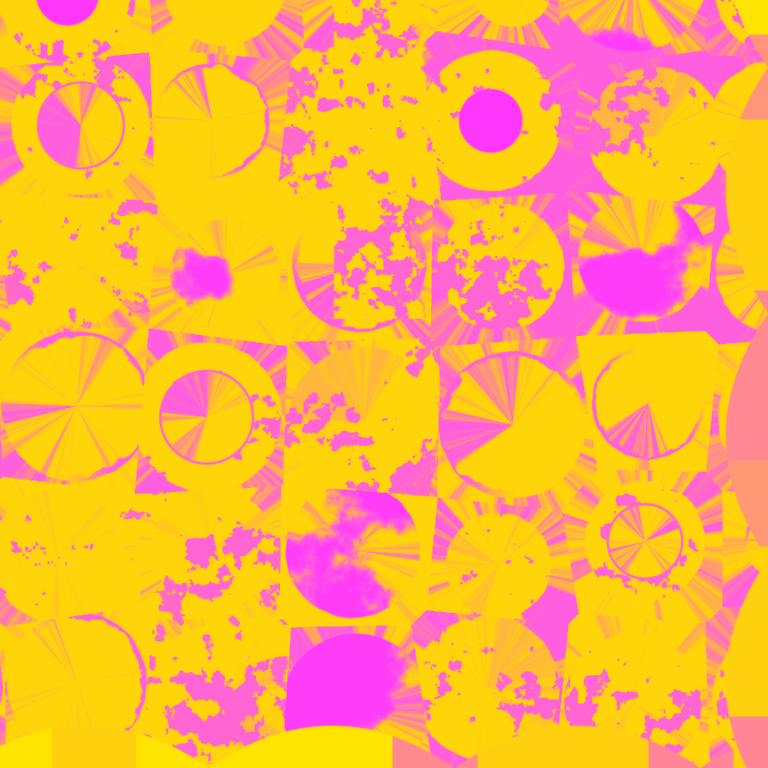
A three.js fragment shader for this background:

```glsl
// Packed discs of gold and pink radial streaks, ragged rims and speckle in polygonal cells.
#define CELL 0.186
#define JITTER 0.2
#define RADIUS_MIN 0.36
#define RADIUS_MAX 0.53
#define SPECKLE_SCALE 52.0
#define EDGE 0.0012
#define SUBPIXEL 0.0005
#define GOLD vec3(1.0, 0.83, 0.03)
#define LEMON vec3(1.0, 0.91, 0.0)
#define PINK vec3(1.0, 0.37, 0.87)
#define MAGENTA vec3(1.0, 0.20, 1.0)

varying vec2 vUv;

float hash(vec2 p) {
  vec3 q = fract(p.xyx * 0.1031);
  q += dot(q, q.yzx + 33.33);
  return fract((q.x + q.y) * q.z);
}

float noise(vec2 p) {
  vec2 i = floor(p), f = fract(p);
  f *= f * (3.0 - 2.0 * f);
  return mix(mix(hash(i), hash(i + vec2(1, 0)), f.x),
             mix(hash(i + vec2(0, 1)), hash(i + 1.0), f.x), f.y);
}

float grain(vec2 p) {
  float sum = 0.0, amp = 0.5;
  for (int i = 0; i < 4; i++) {
    sum += amp * noise(p);
    p = p * 2.03 + 17.0;
    amp *= 0.55;
  }
  return sum / 1.01;
}

// Layered sectors around a centre, each layer finer than the last
float rays(vec2 d, float seed) {
  float turn = atan(d.y, d.x) / 6.28319 + 0.5;
  float sum = 0.0, amp = 0.38, count = 9.0;
  for (int i = 0; i < 4; i++) {
    float x = turn * count, k = floor(x);
    float a = hash(vec2(mod(k, count), seed));
    float b = hash(vec2(mod(k + 1.0, count), seed));
    sum += amp * mix(a, b, smoothstep(0.75, 1.0, fract(x)));
    count = floor(count * 2.6);
    amp *= 0.72;
    seed += 7.0;
  }
  return sum;
}

float below(float x, float limit) {
  return 1.0 - smoothstep(limit - EDGE, limit + EDGE, x);
}

// Tone runs from -1 lemon, 0 gold, 1 pink to 2 magenta
vec3 ramp(float tone) {
  vec3 c = mix(GOLD, PINK, clamp(tone, 0.0, 1.0));
  c = mix(c, LEMON, clamp(-tone, 0.0, 1.0));
  return mix(c, MAGENTA, clamp(tone - 1.0, 0.0, 1.0));
}

// Flat slabs under shallow arches along a border
float slabs(float tone, float along, float depth, float seed) {
  float u = fract(along / 0.32 + 0.15) - 0.5;
  float h = hash(vec2(floor(along * 9.0 + 0.4), seed));
  float flatTone = h < 0.3 ? -0.8 : (h < 0.6 ? 0.03 : h * 0.75);
  return mix(tone, flatTone, below(depth, 0.055 * (1.0 - 4.0 * u * u)));
}

vec3 paint(vec2 p) {
  // Nearest disc by power distance, giving straight cell borders
  vec2 base = floor(p / CELL), id = base, d = vec2(0.0);
  float best = 9.0, r = 0.1;
  for (int j = -1; j <= 1; j++) for (int i = -1; i <= 1; i++) {
    vec2 g = base + vec2(i, j) + 20.0;
    vec2 offset = (vec2(hash(g), hash(g + 51.0)) - 0.5) * JITTER;
    vec2 e = p - (g - 19.5 + offset) * CELL;
    float size = mix(RADIUS_MIN, RADIUS_MAX, sqrt(hash(g + 93.0)));
    if (hash(g + 131.0) < 0.12) size *= 0.6;
    size *= CELL;
    float power = dot(e, e) - size * size;
    if (power < best) { best = power; id = g; d = e; r = size; }
  }
  float len = length(d), seed = id.x * 13.0 + id.y * 47.0;
  float kind = hash(id + 171.0), mood = hash(id + 213.0);
  float fine = grain(p * SPECKLE_SCALE), broad = noise(p * 11.0 + 5.0);
  vec2 center = p - d;

  // Rays outside the disc, pinker towards the upper right
  float region = step(0.55, center.x) * step(0.55, center.y);
  float bias = mix(-0.12, 0.26, mood * mood) + 0.3 * region;
  float outer = smoothstep(0.47, 0.82, rays(d, seed + 3.0) + bias);

  // Fan inside the disc, some leaning to pink on one side
  float angle = mood * 40.0;
  float lean = dot(d / max(len, 0.0001), vec2(cos(angle), sin(angle)));
  float fanBias = mix(-0.14, 0.02, mood) + 0.28 * lean * step(0.6, fract(mood * 7.0));
  float fan = rays(d, seed + 90.0) + fanBias;
  float inner = smoothstep(0.52, 0.85, fan);

  // Speckle, rim, core and blot variants
  float speckled = step(kind, 0.36);
  float threshold = mix(0.74, 0.47, smoothstep(0.3, 0.85, broad));
  float speckle = smoothstep(threshold, threshold + 0.03, fine);
  inner = mix(inner, max(inner * 0.25, speckle * 0.95), speckled);
  float ragged = len / r + (fine - 0.5) * 0.2;
  float rim = smoothstep(0.92, 0.95, ragged) * step(0.36, kind) * step(kind, 0.64);
  inner = max(inner, rim * smoothstep(-0.7, 0.1, lean));
  if (kind > 0.64 && kind < 0.76) {
    float core = below(len, r * 0.62);
    inner = mix(speckle * 0.95, smoothstep(0.35, 0.75, fan), core);
    inner = max(inner, below(abs(len - r * 0.62), 0.0015));
  }
  if (kind > 0.94) inner = mix(speckle, 1.9, below(len, r * 0.45));
  if (kind > 0.87 && kind < 0.94)
    inner = max(inner, 1.8 * smoothstep(0.5, 0.68, broad + (fine - 0.5) * 0.25));

  float spill = speckled * speckle * step(center.x, 0.56) * 0.9;
  float tone = mix(max(outer, spill), inner, below(len + (fine - 0.5) * 0.004, r));

  // Upright speckled band with a frayed right side
  float fray = 1.0 - smoothstep(0.54, 0.565, p.x + (fine - 0.5) * 0.07);
  float band = fray * below(0.435, p.x) * below(0.585, p.y);
  tone = mix(tone, speckle * 0.95, band);

  tone = slabs(tone, p.x, p.y, 5.0);
  tone = slabs(tone, p.y, 1.0 - p.x, 12.0);
  return ramp(tone);
}

void main() {
  vec3 sum = vec3(0.0);
  for (int j = 0; j < 2; j++) for (int i = 0; i < 2; i++)
    sum += paint(vUv + (vec2(i, j) * 2.0 - 1.0) * SUBPIXEL);
  gl_FragColor = vec4(sum * 0.25, 1.0);
}
```
